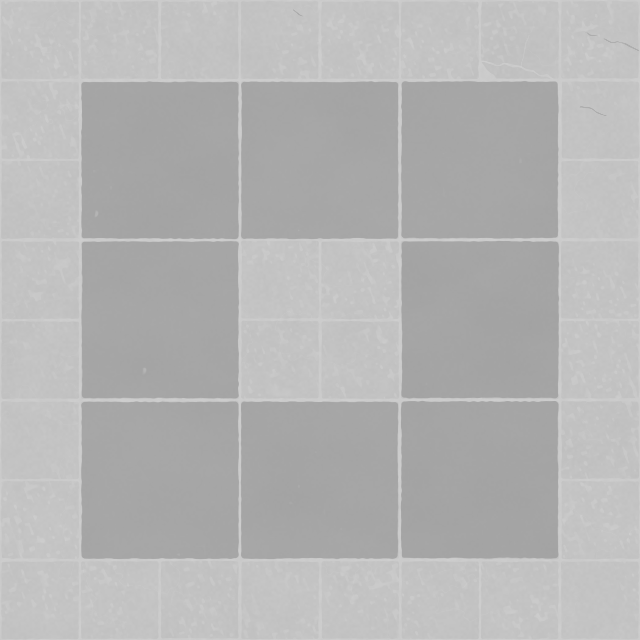
Give the GLSL for this texture, as a three.js fragment shader.

```glsl
// Grey stone paving: a ring of eight large dark slabs around four small pale
// tiles, bordered by more pale tiles. Rounded box distances with noisy edges
// cut the tiles from light grout; layered value noise gives the stone grain.
varying vec2 vUv;

float hash(vec2 p) {
  p = fract(p * vec2(0.1031, 0.1137));
  p += dot(p, p.yx + 33.33);
  return fract((p.x + p.y) * p.x * 17.3);
}

float noise(vec2 p) {
  vec2 i = floor(p), f = fract(p);
  f = f * f * (3.0 - 2.0 * f);
  return mix(mix(hash(i), hash(i + vec2(1.0, 0.0)), f.x),
             mix(hash(i + vec2(0.0, 1.0)), hash(i + 1.0), f.x), f.y);
}

float fbm(vec2 p) {
  float sum = 0.0, amp = 0.5;
  for (int i = 0; i < 4; i++) {
    sum += amp * noise(p);
    p = p * 2.03 + 17.7;
    amp *= 0.5;
  }
  return sum;
}

float roundBox(vec2 p, vec2 halfSize, float r) {
  vec2 d = abs(p) - halfSize + r;
  return length(max(d, 0.0)) + min(max(d.x, d.y), 0.0) - r;
}

// Tile coverage inside its cell, with slightly uneven size and position.
float tileMask(vec2 p, vec2 origin, float pitch, float gap, float r, float soft) {
  vec2 cell = floor((p - origin) / pitch);
  vec2 local = p - origin - (cell + 0.5) * pitch;
  vec2 jitter = vec2(hash(cell + 21.0), hash(cell + 57.0)) - 0.5;
  float d = roundBox(local - jitter * 0.0012, vec2(pitch * 0.5 - gap), r);
  d += (noise(p * 150.0) - 0.5) * 0.0013 + (noise(p * 38.0 + 9.0) - 0.5) * 0.001;
  return 1.0 - smoothstep(-soft, soft, d);
}

float segment(vec2 p, vec2 a, vec2 b) {
  vec2 d = b - a;
  return length(p - a - d * clamp(dot(p - a, d) / dot(d, d), 0.0, 1.0));
}

float stroke(float d, float width) {
  return 1.0 - smoothstep(width * 0.4, width * 1.3, d);
}

void main() {
  vec2 p = vUv;
  vec2 rough = p + (vec2(noise(p * 90.0), noise(p * 90.0 + 40.0)) - 0.5) * 0.007;

  // Grout
  float grout = 0.797 + (fbm(p * 110.0) - 0.47) * 0.035;

  // Pale tiles: mottled stone with small bright pits in uneven patches
  vec2 smallCell = floor(p * 8.0);
  float pale = 0.762 + (hash(smallCell + 5.0) - 0.5) * 0.008;
  pale += (fbm(p * 24.0) - 0.47) * 0.022 + (noise(p * 230.0) - 0.5) * 0.014;
  vec2 lean = vec2(p.x + p.y * 0.35, p.y * 0.75 - p.x * 0.2);
  float pits = smoothstep(0.64, 0.88, noise(lean * 165.0 + smallCell * 13.0));
  pale += pits * 0.026 * smoothstep(0.25, 0.65, fbm(p * 13.0 + 4.0));
  float vein = abs(fbm(p * 17.0 + 31.0) - 0.5);
  pale += 0.012 * (1.0 - smoothstep(0.0, 0.012, vein)) * noise(p * 11.0);

  // Dark crack across the upper right corner, and a short one at the top
  float dark = min(segment(rough, vec2(0.877, 0.980), vec2(0.919, 0.948)),
                   segment(rough, vec2(0.919, 0.948), vec2(0.998, 0.921)));
  dark = min(dark, segment(rough, vec2(0.460, 0.987), vec2(0.476, 0.972)));
  dark = min(dark, segment(rough, vec2(0.905, 0.833), vec2(0.945, 0.822)));
  pale -= 0.085 * stroke(dark, 0.0011) * smoothstep(0.25, 0.6, noise(p * 65.0));

  // Chipped corner and pale cracks in the tile beside it
  float crack = min(segment(rough, vec2(0.752, 0.904), vec2(0.815, 0.894)),
                    segment(rough, vec2(0.815, 0.894), vec2(0.868, 0.876)));
  float branch = segment(rough, vec2(0.812, 0.894), vec2(0.824, 0.944));
  float chip = dot(rough - vec2(0.750, 0.906), normalize(vec2(1.0, 0.95)));
  float chipMask = (1.0 - smoothstep(-0.001, 0.001, chip))
                 * step(0.749, p.x) * step(0.874, p.y) * step(p.x, 0.79);
  pale = mix(pale, grout, max(chipMask, stroke(crack, 0.0017)));
  pale = mix(pale, grout, 0.55 * stroke(branch, 0.0013));

  // Worn patch at the foot of the middle tiles
  float worn = length((rough - vec2(0.435, 0.388)) / vec2(0.024, 0.012));
  pale = mix(pale, grout, 0.6 * (1.0 - smoothstep(0.5, 1.0, worn)) * noise(p * 130.0));

  float paleMask = tileMask(p, vec2(0.0), 0.125, 0.0021, 0.003, 0.0011);
  float shade = mix(grout, pale, paleMask);

  // Dark slabs: smooth stone with faint clouds and streaks
  vec2 slab = floor((p - 0.125) * 4.0);
  float inRing = step(0.0, min(slab.x, slab.y)) * step(max(slab.x, slab.y), 2.0);
  inRing *= step(0.5, length(slab - 1.0));
  float stone = 0.648 + (hash(slab + 3.0) - 0.5) * 0.006;
  stone += (fbm(p * vec2(9.0, 14.0) + slab * 7.0) - 0.47) * 0.022;
  stone += (noise(p * 260.0) - 0.5) * 0.005;
  stone += 0.035 * smoothstep(0.93, 0.99, noise(p * 75.0 + 8.0))
         * smoothstep(0.5, 0.75, fbm(p * 8.0 + 60.0));

  // Small pale nicks near two slab edges
  float nick = min(length((rough - vec2(0.150, 0.665)) * vec2(1.3, 0.8)),
                   length(rough - vec2(0.225, 0.419)));
  stone += 0.06 * stroke(nick, 0.0045);

  float slabMask = inRing * tileMask(p, vec2(0.125), 0.25, 0.0027, 0.005, 0.0010);
  shade = mix(shade, stone, slabMask);

  gl_FragColor = vec4(vec3(shade), 1.0);
}
```
